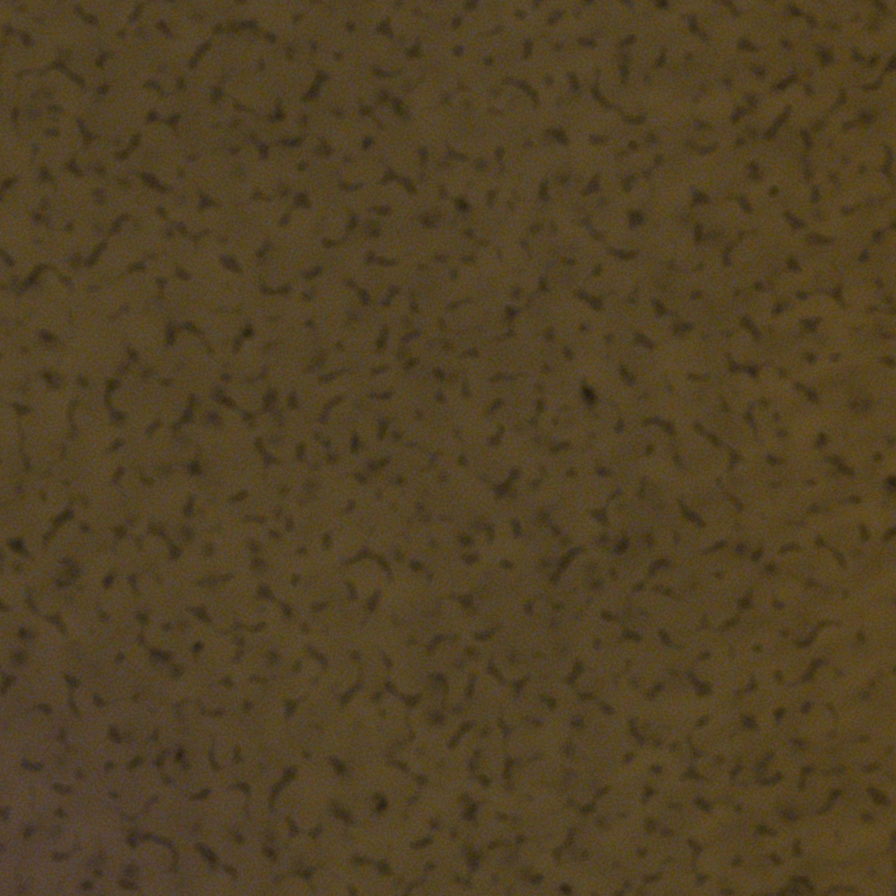
This texture is drawn by a WebGL 2 fragment shader. Its source:

```glsl
#version 300 es
precision highp float;
// Dim olive-brown surface with soft dark flecks, faint streaks and coloured grain.
uniform vec2 u_resolution;
out vec4 outColor;

// Two random values in 0..1 for a grid cell
vec2 hash2(vec2 cell) {
  uvec2 h = uvec2(ivec2(cell) + 4096);
  h = h * 1664525u + 1013904223u;
  h.x += h.y * 1664525u;
  h.y += h.x * 1664525u;
  h ^= h >> 16u;
  h.x += h.y * 1664525u;
  h.y += h.x * 1664525u;
  h ^= h >> 16u;
  return vec2(h & 65535u) / 65535.0;
}

float cornerSlope(vec2 cell, vec2 offset) {
  float angle = 6.2832 * hash2(cell).x;
  return dot(vec2(cos(angle), sin(angle)), offset);
}

// Gradient noise, about -0.7 to 0.7
float gradientNoise(vec2 p) {
  vec2 cell = floor(p), f = fract(p);
  vec2 w = f * f * f * (f * (f * 6.0 - 15.0) + 10.0);
  float low = mix(cornerSlope(cell, f),
                  cornerSlope(cell + vec2(1, 0), f - vec2(1, 0)), w.x);
  float high = mix(cornerSlope(cell + vec2(0, 1), f - vec2(0, 1)),
                   cornerSlope(cell + vec2(1, 1), f - vec2(1, 1)), w.x);
  return mix(low, high, w.y);
}

// Soft round flecks, one per cell, most of them faint
float flecks(vec2 p) {
  vec2 home = floor(p);
  float sum = 0.0;
  for (int y = -1; y <= 1; y++) {
    for (int x = -1; x <= 1; x++) {
      vec2 cell = home + vec2(x, y);
      vec2 trait = hash2(cell + 531.0);
      vec2 d = p - cell - hash2(cell);
      float radius = mix(0.22, 0.38, trait.y);
      sum += pow(trait.x, 4.0) * exp(-dot(d, d) / (radius * radius));
    }
  }
  return sum;
}

void main() {
  vec2 uv = gl_FragCoord.xy / u_resolution;
  mat2 tilt = mat2(0.8, 0.6, -0.6, 0.8);
  vec2 turned = tilt * uv;

  // Bend the coordinates so the flecks are not perfectly round
  vec2 bend = vec2(gradientNoise(uv * 50.0), gradientNoise(uv * 50.0 + 87.0));
  vec2 p = uv + 0.007 * bend;

  // Brightness: broad drift, mottling, dark flecks, streaks toward the right
  float tone = 1.03 + 0.06 * gradientNoise(uv * 4.0 + 9.0);
  tone += 0.09 * gradientNoise(p * 22.0 + 40.0);
  tone -= 0.30 * smoothstep(0.08, 0.60, gradientNoise(turned * 48.0 + 15.0));
  tone -= 0.30 * flecks(p * 38.0);
  vec2 along = mat2(0.87, -0.5, 0.5, 0.87) * uv;
  tone += 0.10 * smoothstep(0.3, 1.0, uv.x) * gradientNoise(along * vec2(12.0, 45.0));

  // Tint: violet-grey at lower left, ochre at right
  vec3 color = vec3(0.322, 0.260, 0.149);
  color += vec3(-0.004, -0.010, 0.040) * smoothstep(0.45, 0.0, length(uv));
  color += vec3(0.012, 0.002, -0.018) * smoothstep(0.6, 1.0, uv.x);
  color *= tone;

  // Fine grain: red against green, blue against yellow, and brightness
  float redGreen = gradientNoise(turned * 170.0) + 0.7 * gradientNoise(turned * 75.0 + 33.0);
  float blueYellow = gradientNoise(turned * 190.0 + 300.0) + 0.6 * gradientNoise(turned * 80.0 + 200.0);
  color += vec3(0.024, -0.018, 0.008) * redGreen;
  color += vec3(-0.008, -0.006, 0.100) * blueYellow;
  color += 0.040 * gradientNoise(turned * 330.0 + 600.0);

  outColor = vec4(clamp(color, 0.0, 1.0), 1.0);
}
```
